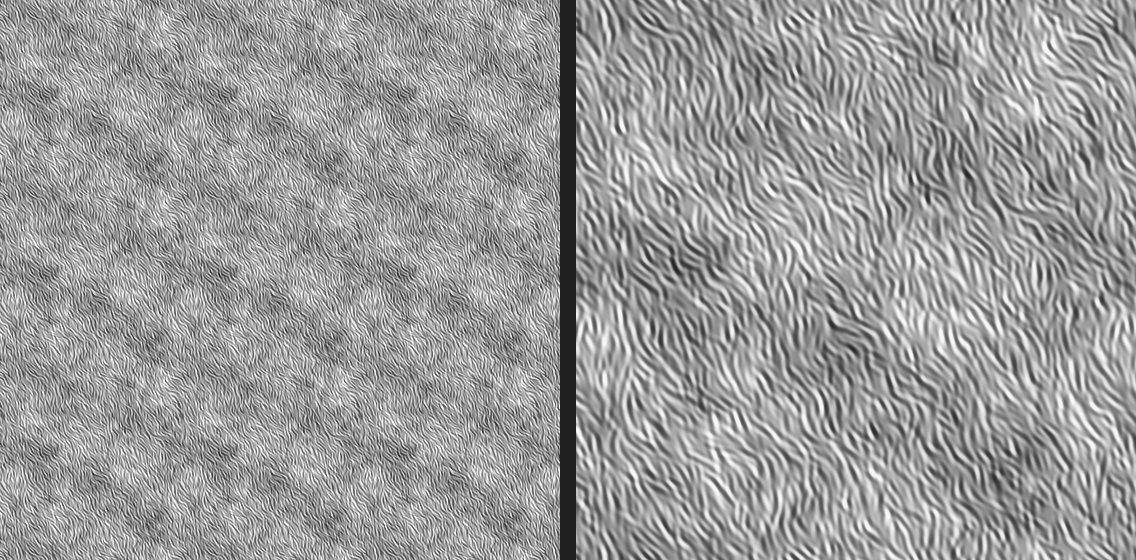
Left, the full canvas; right, a detail of the centre.
Give the GLSL for this texture, as a Shadertoy shader.

```glsl
// Short grey fur, laid out as a square tile that repeats across the canvas.
// Each grid cell scatters one short rippled strand; neighbouring strands are summed.
// Wrapped sines and noise bend the nap and darken diagonal patches.

#define REPEATS 3.13       // tiles across and down
#define STRANDS 40.0       // strand cells per tile side
#define STRAND_LENGTH 1.25 // half length, in cells
#define STRAND_WIDTH 0.85  // half width, in cells
#define RIPPLE 1.36        // light and dark lines per cell
#define LEAN 0.42          // mean tilt of the nap, in radians
#define SWIRL 0.5          // how far the nap wanders
#define JITTER 0.85        // spread of tilt between neighbouring strands
#define BASE_GREY 0.618
#define STRAND_CONTRAST 0.24
#define PATCH_CONTRAST 0.046

const float TAU = 6.28319;

vec2 hash2(vec2 cell) {
    vec3 q = fract(cell.xyx * vec3(0.1031, 0.1030, 0.0973));
    q += dot(q, q.yzx + 33.33);
    return fract((q.xx + q.yz) * q.zy);
}

// Smooth noise from -1 to 1 that wraps after one tile
float tileNoise(vec2 tile, float cells) {
    vec2 p = tile * cells;
    vec2 cell = floor(p);
    vec2 f = p - cell;
    f = f * f * (3.0 - 2.0 * f);
    vec2 lo = mod(cell, cells) + cells;
    vec2 hi = mod(cell + 1.0, cells) + cells;
    float bottom = mix(hash2(lo).x, hash2(vec2(hi.x, lo.y)).x, f.x);
    float top = mix(hash2(vec2(lo.x, hi.y)).x, hash2(hi).x, f.x);
    return 2.0 * mix(bottom, top, f.y) - 1.0;
}

// Tilt of the nap from vertical
float napAngle(vec2 tile) {
    float wave = sin(TAU * (2.0 * tile.x + tile.y)) * 0.08;
    return LEAN + wave + SWIRL * (0.5 * tileNoise(tile, 9.0) + 0.5 * tileNoise(tile, 18.0));
}

// Broad shading: diagonal dark bands, broken up and mottled
float patchShade(vec2 tile) {
    float bands = cos(TAU * (tile.x - 2.0 * tile.y - 0.03));
    float breaks = cos(TAU * (3.0 * tile.x + tile.y - 0.3));
    float mottle = 0.8 * tileNoise(tile, 11.0) + 0.8 * tileNoise(tile, 19.0);
    return -(bands + 0.5 * breaks + 1.1 * mottle);
}

// Sum of the rippled strands that reach this point
float furStrands(vec2 tile) {
    vec2 p = tile * STRANDS;
    vec2 home = floor(p);
    float nap = napAngle(tile);
    float sum = 0.0;
    for (int j = -2; j <= 2; j++) {
        for (int i = -2; i <= 2; i++) {
            vec2 cell = home + vec2(i, j);
            vec2 id = mod(cell, STRANDS);
            vec2 place = hash2(id + 11.0);
            vec2 look = hash2(id + 157.0);
            float angle = nap + JITTER * (look.y - 0.5);
            vec2 along = vec2(sin(angle), cos(angle));
            vec2 d = p - cell - place;
            float u = dot(d, along);
            float v = dot(d, vec2(along.y, -along.x));
            vec2 reach = vec2(u / STRAND_LENGTH, v / STRAND_WIDTH);
            float fade = max(0.0, 1.0 - dot(reach, reach));
            float pitch = RIPPLE * (0.85 + 0.3 * place.y);
            float ripple = cos(TAU * (pitch * v + look.x));
            float tone = 0.8 * (place.x - 0.5);
            sum += fade * fade * (ripple + tone);
        }
    }
    // Firm up the strand edges and hold back the extremes
    return 1.25 * sum / sqrt(1.0 + 0.4 * sum * sum);
}

void mainImage(out vec4 fragColor, in vec2 fragCoord) {
    vec2 uv = fragCoord / iResolution.xy;
    // Tiles start at the upper left corner
    vec2 tile = fract(vec2(uv.x, 1.0 - uv.y) * REPEATS);

    float grey = BASE_GREY
               + STRAND_CONTRAST * furStrands(tile)
               + PATCH_CONTRAST * patchShade(tile);
    fragColor = vec4(vec3(clamp(grey, 0.12, 0.97)), 1.0);
}
```
